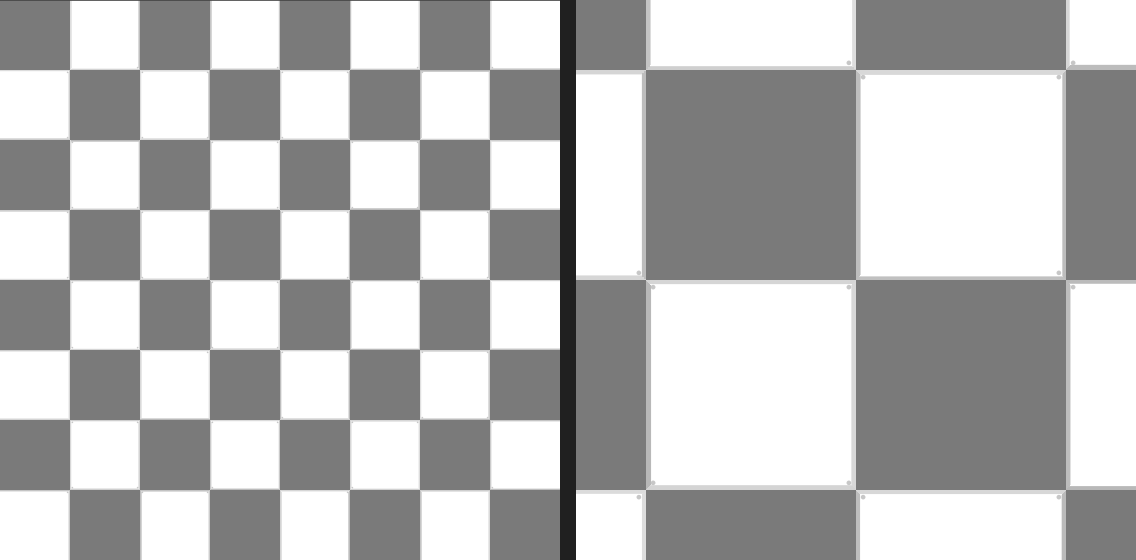
Left, the full canvas; right, a detail of the centre.
A WebGL 1 fragment shader for this pattern:

```glsl
precision highp float;
// An eight by eight checkerboard of flat grey and white squares.
// Signed distance to the cell sides gives smooth edges; white squares carry
// a hairline pale grey rim whose width and tone vary slightly per side.

uniform vec2 u_resolution;

float hash(vec2 p) {
    vec3 q = fract(vec3(p.xyx) * 0.1031);
    q += dot(q, q.yzx + 33.33);
    return fract((q.x + q.y) * q.z);
}

// Coverage of the region where the signed distance is positive.
float cover(float dist, float pixel) {
    return clamp(dist / pixel + 0.5, 0.0, 1.0);
}

void main() {
    vec2 p = gl_FragCoord.xy / u_resolution * 8.0;
    float pixel = 8.0 / min(u_resolution.x, u_resolution.y);
    vec2 cell = floor(p);
    vec2 local = p - cell;

    // Distance to the sides, leaving out those on the canvas border
    vec2 low = local + step(cell, vec2(0.5));
    vec2 high = 1.0 - local + step(vec2(6.5), cell);
    vec2 side = min(low, high);
    float edge = min(side.x, side.y);

    // Checker: the lower left square is white
    float isWhite = 1.0 - mod(cell.x + cell.y, 2.0);
    float white = cover(edge * (isWhite * 2.0 - 1.0), pixel);

    // Rim, with one random value for each side
    vec2 line = floor(p + 0.5) * 2.0;
    vec2 middle = cell * 2.0 + 1.0;
    vec2 sideId = side.x < side.y ? vec2(line.x, middle.y) : vec2(middle.x, line.y);
    float vary = hash(sideId + 5.0);
    float rim = cover(mix(0.017, 0.025, vary) - edge, pixel);
    float tone = mix(1.0, mix(0.72, 0.88, hash(sideId + 41.0)), rim);

    // Faint specks inside the corners of some white squares
    float speck = cover(0.011 - length(side - 0.034), pixel);
    tone = mix(tone, 0.78, speck * step(0.35, hash(line + cell * 3.0 + 17.0)));

    float shade = mix(0.48, tone, white);

    // Thin dark line along the top
    shade = mix(shade, 0.27, cover(0.012 - (8.0 - p.y), pixel));

    gl_FragColor = vec4(vec3(shade), 1.0);
}
```
